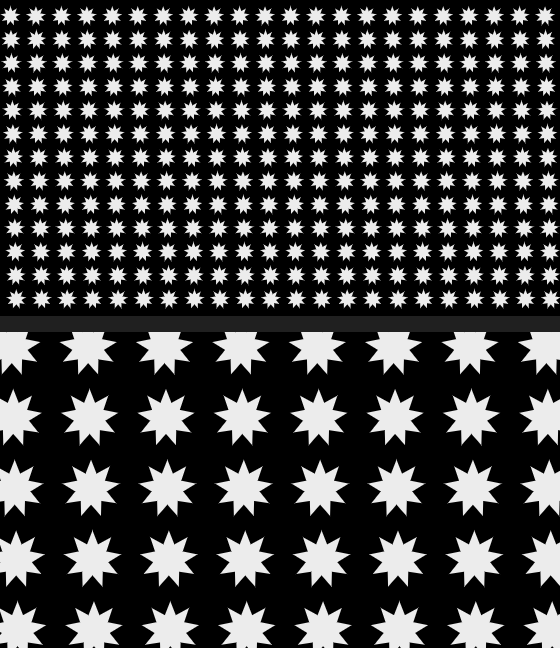
Top, the full canvas; bottom, a detail of the centre.
A WebGL 2 fragment shader for this pattern:

```glsl
#version 300 es
precision highp float;
// Grid of pale nine-pointed stars on black, each row stepped slightly to the right.

// Lengths are fractions of the canvas height.
#define GRID vec2(22.0, 13.0)
#define PITCH vec2(0.08056, 0.07465)
#define FIRST_CENTER vec2(0.0331, 0.0507)
#define ROW_SHIFT 0.00153
#define POINTS 9.0
#define OUTER_RADIUS 0.0306
#define INNER_RADIUS 0.0169
#define STAR_COLOR vec3(0.925)
#define BACKGROUND vec3(0.0)

uniform vec2 u_resolution;
out vec4 fragColor;

const float PI = 3.14159265;

// Signed distance to the edge line of a star with one point straight up.
float starDistance(vec2 p) {
    float halfSector = PI / POINTS;
    float angle = atan(p.x, p.y);
    angle = abs(mod(angle + halfSector, 2.0 * halfSector) - halfSector);
    vec2 folded = length(p) * vec2(cos(angle), sin(angle));

    vec2 tip = vec2(OUTER_RADIUS, 0.0);
    vec2 notch = INNER_RADIUS * vec2(cos(halfSector), sin(halfSector));
    vec2 edge = notch - tip;
    return dot(folded - tip, normalize(vec2(edge.y, -edge.x)));
}

void main() {
    float pixel = 1.0 / u_resolution.y;
    vec2 p = gl_FragCoord.xy * pixel;
    p.y = 1.0 - p.y; // rows count from the top

    // Nearest star, kept inside the grid
    vec2 origin = FIRST_CENTER;
    float row = clamp(round((p.y - origin.y) / PITCH.y), 0.0, GRID.y - 1.0);
    origin.x += row * ROW_SHIFT;
    float column = clamp(round((p.x - origin.x) / PITCH.x), 0.0, GRID.x - 1.0);
    vec2 local = p - origin - vec2(column, row) * PITCH;
    local.y = -local.y;

    // Coverage over one pixel smooths the edge
    float coverage = clamp(0.5 - starDistance(local) / pixel, 0.0, 1.0);
    fragColor = vec4(mix(BACKGROUND, STAR_COLOR, coverage), 1.0);
}
```
